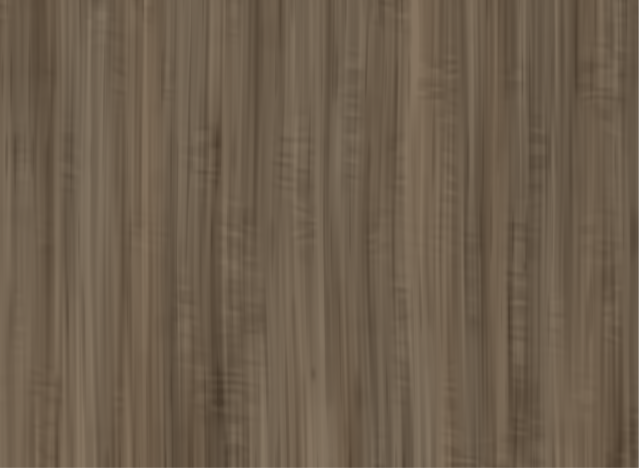
Reproduce this texture procedurally as a WebGL 1 fragment shader.

```glsl
precision highp float;

uniform vec2 u_resolution;

const vec3 BASE_COLOR = vec3(0.424, 0.363, 0.294);
const vec3 TONE_STEP = vec3(0.040, 0.039, 0.036);
const vec3 WARM_SHIFT = vec3(0.006, -0.001, -0.006);
const vec3 MARGIN_COLOR = vec3(1.0);

// White margin at the right and bottom, in canvas heights
const float MARGIN_RIGHT = 0.0027;
const float MARGIN_BOTTOM = 0.0045;

// Features per canvas height, across and along the grain
const vec2 BAND_SCALE = vec2(16.0, 1.3);
const vec2 STRIP_SCALE = vec2(48.0, 1.1);
const vec2 STREAK_SCALE = vec2(82.0, 2.0);
const vec2 FIBER_SCALE = vec2(135.0, 3.2);
const vec2 LINE_SCALE = vec2(190.0, 4.5);
const vec2 PORE_SCALE = vec2(120.0, 6.0);
const vec2 CURL_SCALE = vec2(28.0, 95.0);
const vec2 PATCH_SCALE = vec2(20.0, 6.0);
const vec2 SMUDGE_SCALE = vec2(30.0, 13.0);
const vec2 KNOT_SCALE = vec2(9.0, 5.0);

const float BAND_WEIGHT = 0.75;
const float STRIP_WEIGHT = 0.85;
const float STREAK_WEIGHT = 0.85;
const float FIBER_WEIGHT = 0.80;
const float LINE_WEIGHT = 0.65;
const float PORE_DEPTH = 1.1;
const float CURL_WEIGHT = 0.75;
const float SMUDGE_DEPTH = 0.80;
const float KNOT_DEPTH = 1.6;
const float KNOT_CHANCE = 0.06;
const float SWAY = 0.006;
const float SPREAD = 0.010;

float hash(vec2 p) {
  vec3 q = fract(vec3(p.xyx) * 0.1031);
  q += dot(q, q.yzx + 33.33);
  return fract((q.x + q.y) * q.z);
}

// Signed value noise; softness sets the width of the change across the grain
float grainNoise(vec2 p, float softness) {
  vec2 cell = floor(p);
  vec2 f = fract(p);
  float sx = smoothstep(0.5 - 0.5 * softness, 0.5 + 0.5 * softness, f.x);
  float sy = smoothstep(0.0, 1.0, f.y);
  float low = mix(hash(cell), hash(cell + vec2(1.0, 0.0)), sx);
  float high = mix(hash(cell + vec2(0.0, 1.0)), hash(cell + vec2(1.0)), sx);
  return 2.0 * mix(low, high, sy) - 1.0;
}

float noise(vec2 p) {
  return grainNoise(p, 1.0);
}

// Bends the grain slightly and varies the width of its strips
vec2 bendGrain(vec2 p) {
  float sway = noise(p * vec2(3.5, 2.0) + 11.0);
  float wobble = noise(p * vec2(10.0, 5.0) + 27.0);
  float spread = noise(vec2(p.x * 15.0, p.y * 0.5) + 43.0);
  p.x += SWAY * (sway + 0.2 * wobble) + SPREAD * spread;
  return p;
}

// Rare dark knots, drawn out along the grain
float knots(vec2 p) {
  vec2 q = p * KNOT_SCALE;
  vec2 cell = floor(q);
  float shade = 0.0;
  for (int j = -1; j <= 1; j++) {
    for (int i = -1; i <= 1; i++) {
      vec2 id = cell + vec2(float(i), float(j));
      vec2 center = id + vec2(hash(id + 71.0), hash(id + 83.0));
      float size = mix(0.003, 0.007, hash(id + 97.0));
      vec2 d = (q - center) / KNOT_SCALE / vec2(size, size * 2.6);
      shade += step(hash(id + 59.0), KNOT_CHANCE) * exp(-dot(d, d));
    }
  }
  return shade;
}

float woodTone(vec2 p, vec2 g) {
  // Bands, strips and fibres along the grain
  float tone = BAND_WEIGHT * noise(g * BAND_SCALE + 5.0);
  tone += STRIP_WEIGHT * grainNoise(g * STRIP_SCALE + 19.0, 0.45);
  tone += STREAK_WEIGHT * grainNoise(g * STREAK_SCALE + 31.0, 0.7);
  tone += FIBER_WEIGHT * noise(g * FIBER_SCALE + 47.0);
  tone += LINE_WEIGHT * noise(g * LINE_SCALE + 53.0);

  // Thin dark pores
  tone -= PORE_DEPTH * smoothstep(0.45, 0.95, noise(g * PORE_SCALE + 61.0));

  // Faint curl across the grain, in patches
  float curlMask = smoothstep(-0.1, 0.7, noise(g * PATCH_SCALE + 73.0));
  vec2 tilted = p + vec2(0.0, 0.10 * g.x + 0.008 * noise(p * 18.0));
  tone += CURL_WEIGHT * curlMask * noise(tilted * CURL_SCALE + 89.0);

  // Soft smudges and knots
  float smudge = smoothstep(0.3, 0.9, noise(g * SMUDGE_SCALE + 101.0));
  tone -= SMUDGE_DEPTH * smudge * (0.4 + 0.6 * curlMask);
  return tone - KNOT_DEPTH * knots(g);
}

void main() {
  vec2 p = gl_FragCoord.xy / u_resolution.y;
  vec2 g = bendGrain(p);
  float tone = woodTone(p, g) + 0.25;
  vec3 color = BASE_COLOR + TONE_STEP * clamp(tone, -3.4, 2.4);
  color += WARM_SHIFT * noise(g * vec2(19.0, 1.4) + 113.0);

  // Sheet edge, smoothed over one pixel
  vec2 inset = vec2(u_resolution.x / u_resolution.y - p.x - MARGIN_RIGHT, p.y - MARGIN_BOTTOM);
  vec2 inside = clamp(inset * u_resolution.y + 0.5, 0.0, 1.0);
  gl_FragColor = vec4(mix(MARGIN_COLOR, color, inside.x * inside.y), 1.0);
}
```
